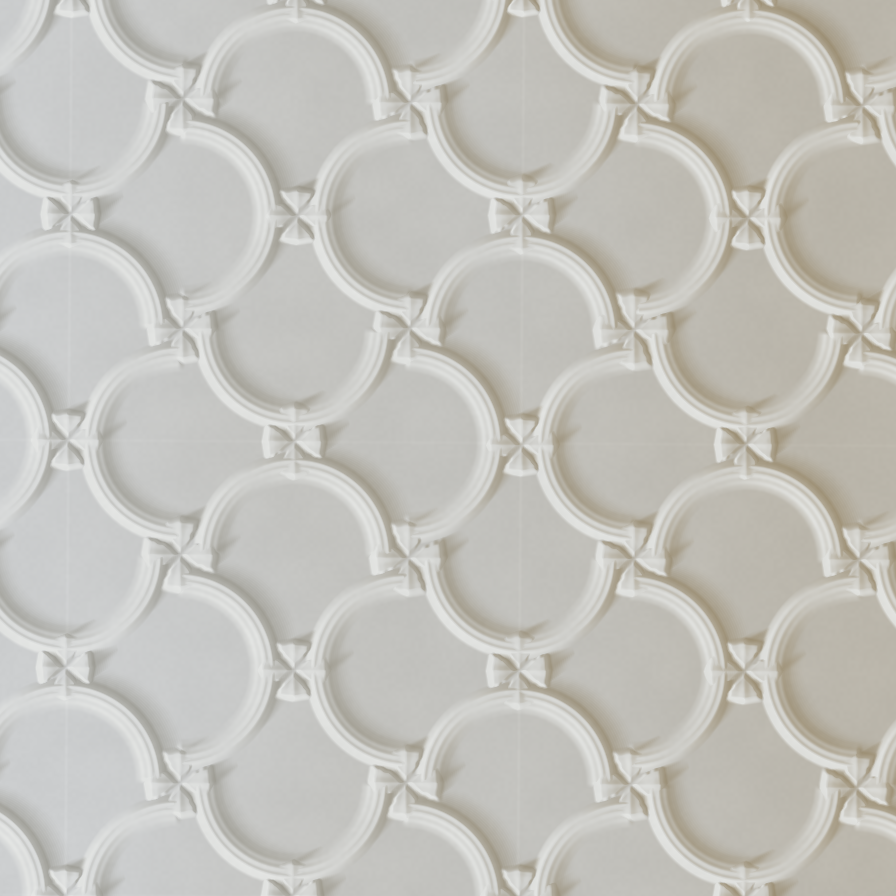
Give the GLSL for this pattern, as a three.js fragment shader.

```glsl
// Pressed white plaster panel: interlaced half rings joined by fluted fan knots.
varying vec2 vUv;

const vec2 PITCH = vec2(0.2525, 0.2540);   // spacing of knots across and up
const vec2 ORIGIN = vec2(0.3290, 0.5070);  // centre of one upright knot
const float TILT = 0.007;                  // slight turn of the whole panel
const float RING_RADIUS = 0.380;           // in pitches
const float RING_HALF_WIDTH = 0.074;
const float FLUTE_RATE = 14.0;
const float FLUTE_DEPTH = 0.12;
const float FAN_LONG = 0.172;
const float FAN_SHORT = 0.140;
const float FAN_HALF_WIDTH = 0.096;
const float FAN_STEPS = 4.0;
const float WOBBLE = 0.014;                // casting irregularity
const float RELIEF = 0.0130;               // height in canvas units
const vec2 TO_LIGHT = vec2(-0.85, -0.53);
const float LIGHT_SLOPE = 0.32;

const vec3 COOL = vec3(0.798, 0.806, 0.810);
const vec3 NEUTRAL = vec3(0.762, 0.761, 0.746);
const vec3 WARM = vec3(0.730, 0.712, 0.668);
const vec3 HIGHLIGHT = vec3(0.900, 0.906, 0.898);
const vec3 SHADE_COOL = vec3(0.590, 0.585, 0.550);
const vec3 SHADE_WARM = vec3(0.590, 0.530, 0.410);

float hash(vec2 p) {
  vec3 k = fract(vec3(p.xyx) * 0.1031);
  k += dot(k, k.yzx + 33.33);
  return fract((k.x + k.y) * k.z);
}

float noise(vec2 p) {
  vec2 i = floor(p), f = fract(p);
  f = f * f * (3.0 - 2.0 * f);
  return mix(mix(hash(i), hash(i + vec2(1, 0)), f.x),
             mix(hash(i + vec2(0, 1)), hash(i + vec2(1, 1)), f.x), f.y);
}

vec2 jitter(vec2 id) {
  return WOBBLE * (vec2(hash(id + 17.0), hash(id + 59.0)) - 0.5);
}

// Canvas position in pitches from the origin knot.
vec2 toLattice(vec2 uv) {
  vec2 p = uv - ORIGIN;
  return (p + TILT * vec2(-p.y, p.x)) / PITCH;
}

// Fluted half ring in each cell, turned around in every other one.
float halfRing(vec2 q, vec2 offset, vec2 facing) {
  vec2 id = floor(q - offset + 0.5);
  vec2 d = q - offset - id + jitter(id + 40.0 * offset);
  float turn = 1.0 - 2.0 * mod(id.x + id.y, 2.0);
  float t = (length(d) - RING_RADIUS) / RING_HALF_WIDTH;
  float body = smoothstep(-1.0, 0.1, t) * (1.0 - smoothstep(0.4, 1.0, t));
  float flute = FLUTE_DEPTH * (0.5 - 0.5 * cos(FLUTE_RATE * t));
  float cut = smoothstep(-0.015, 0.015, turn * dot(d, facing));
  return body * (1.0 - flute) * cut;
}

// Knot of four stepped fans with creased faces, pointing at its centre.
float knot(vec2 q, vec2 offset, float sideReach) {
  vec2 id = floor(q - offset + 0.5);
  vec2 d = abs(q - offset - id + jitter(id + 90.0 + 40.0 * offset));
  if (mod(id.x + id.y, 2.0) > 0.5) d = d.yx;
  float reach = d.y > d.x ? FAN_LONG : sideReach;
  reach *= 0.92 + 0.16 * hash(id + 7.0 + 40.0 * offset);
  float along = max(d.x, d.y), aside = min(d.x, d.y);
  float s = (along + 0.15 * aside) / reach;
  float stair = s - 0.8 * sin(6.2832 * FAN_STEPS * s) / (6.2832 * FAN_STEPS);
  float halfWidth = mix(0.02, FAN_HALF_WIDTH, min(stair, 1.0));
  float across = aside / halfWidth;
  float body = 1.0 - smoothstep(0.72, 1.08, across);
  body *= 1.0 - smoothstep(0.78, 1.02, s);
  body *= smoothstep(0.0, 0.03, along - aside);
  float crest = 1.0 - 0.38 * min(across, 1.0) - 0.06 * (0.5 - 0.5 * cos(9.0 * across));
  return body * crest * (0.40 + 0.80 * smoothstep(0.05, 0.70, s));
}

float height(vec2 uv) {
  vec2 q = toLattice(uv);
  float rings = max(halfRing(q, vec2(0.0, 0.5), vec2(0, -1)),
                    halfRing(q, vec2(0.5, 0.0), vec2(1, 0)));
  float knots = max(knot(q, vec2(0.0), FAN_SHORT),
                    knot(q, vec2(0.5), FAN_LONG));
  return max(rings, knots);
}

// Soft shadow, marched towards the light.
float castShadow(vec2 uv, float h) {
  float over = 0.0;
  for (int i = 1; i <= 14; i++) {
    float s = 0.0026 * float(i);
    over = max(over, (height(uv + TO_LIGHT * s) - h) * RELIEF - s * LIGHT_SLOPE);
  }
  return smoothstep(0.0, 0.9 * RELIEF, over);
}

void main() {
  float h = height(vUv);
  float e = 0.0018;
  float lit = RELIEF * (height(vUv - TO_LIGHT * e) - height(vUv + TO_LIGHT * e)) / (2.0 * e);

  // Daylight falls off from cool on the left to warm on the right.
  float sweep = vUv.x + 0.12 * (vUv.y - 0.5) + 0.12 * (noise(vUv * 4.0) - 0.5);
  vec3 color = mix(COOL, NEUTRAL, smoothstep(0.0, 0.45, sweep));
  color = mix(color, WARM, smoothstep(0.5, 1.0, sweep));
  vec3 shade = mix(SHADE_COOL, SHADE_WARM, smoothstep(0.1, 0.9, sweep));

  // Raised paint, lit faces and shaded faces.
  color = mix(color, HIGHLIGHT, 0.44 * min(h, 1.0));
  color = mix(color, HIGHLIGHT, 0.80 * clamp(lit, 0.0, 1.0));
  color = mix(color, shade, 0.58 * clamp(-lit, 0.0, 1.0));
  color = mix(color, shade, 0.60 * castShadow(vUv, h));

  // Faint panel joints and fine surface grain.
  vec2 joint = abs(fract(toLattice(vUv) * 0.5 + vec2(0.0, 0.5)) - 0.5);
  vec2 seam = 1.0 - smoothstep(0.0, 0.006, joint);
  color += (0.016 * seam.x + 0.010 * seam.y) * (1.0 - min(h, 1.0));
  color += 0.010 * (noise(vUv * 230.0) - 0.5) + 0.014 * (noise(vUv * 28.0) - 0.5);
  gl_FragColor = vec4(color, 1.0);
}
```
